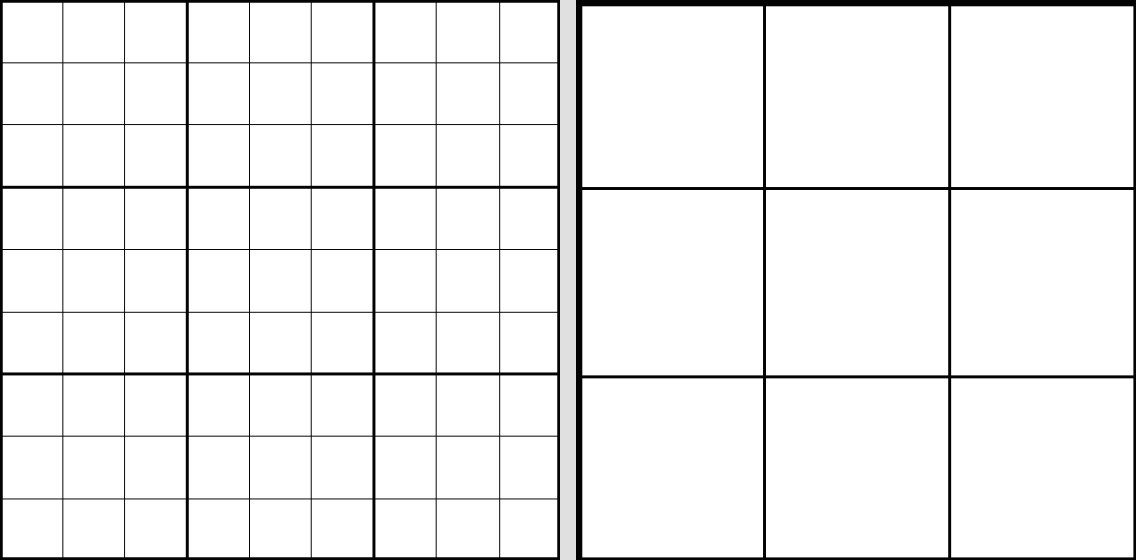
Left, the full canvas; right, a detail of the centre.
Reproduce this pattern procedurally as a WebGL 2 fragment shader.

```glsl
#version 300 es
precision highp float;
// Nine by nine ruled grid: thin cell lines, heavy block lines and a heavy frame.

#define CELLS 9
#define CELLS_PER_BLOCK 3
#define THIN_WIDTH 0.00176
#define THICK_WIDTH 0.0053
#define FRAME_WIDTH 0.0049
#define GRID_SHIFT 0.0011
#define NUDGE_EARLY vec2(-0.0009, -0.0009)
#define NUDGE_LATE vec2(0.0023, 0.0010)
#define NUDGE_SWITCH vec2(7.0, 4.0)
#define INK vec3(0.01)
#define PAPER vec3(1.0)

uniform vec2 u_resolution;
out vec4 fragColor;

// Share of a pixel, per axis, covered by a line at signed offset d.
vec2 lineCoverage(vec2 d, float width, vec2 pixel) {
    vec2 upper = min(d + 0.5 * pixel, vec2(0.5 * width));
    vec2 lower = max(d - 0.5 * pixel, vec2(-0.5 * width));
    return clamp((upper - lower) / pixel, 0.0, 1.0);
}

// Position of a ruled line; the last line within each block sits slightly off.
vec2 linePosition(int index) {
    float k = float(index);
    bool lastInBlock = index % CELLS_PER_BLOCK == CELLS_PER_BLOCK - 1;
    vec2 nudge = mix(NUDGE_EARLY, NUDGE_LATE, step(NUDGE_SWITCH, vec2(k)));
    return k / float(CELLS) + GRID_SHIFT + (lastInBlock ? nudge : vec2(0.0));
}

void main() {
    vec2 pixel = 1.0 / u_resolution;
    vec2 uv = gl_FragCoord.xy * pixel;
    vec2 p = vec2(uv.x, 1.0 - uv.y); // rows are ruled from the top down

    // Outer frame
    vec2 edge = min(p, 1.0 - p);
    vec2 ink = clamp((FRAME_WIDTH - edge) / pixel + 0.5, 0.0, 1.0);

    // Inner lines, columns in x and rows in y
    for (int i = 1; i < CELLS; i++) {
        float width = i % CELLS_PER_BLOCK == 0 ? THICK_WIDTH : THIN_WIDTH;
        ink = max(ink, lineCoverage(p - linePosition(i), width, pixel));
    }

    // Union of columns and rows
    float coverage = 1.0 - (1.0 - ink.x) * (1.0 - ink.y);
    fragColor = vec4(mix(PAPER, INK, coverage), 1.0);
}
```
